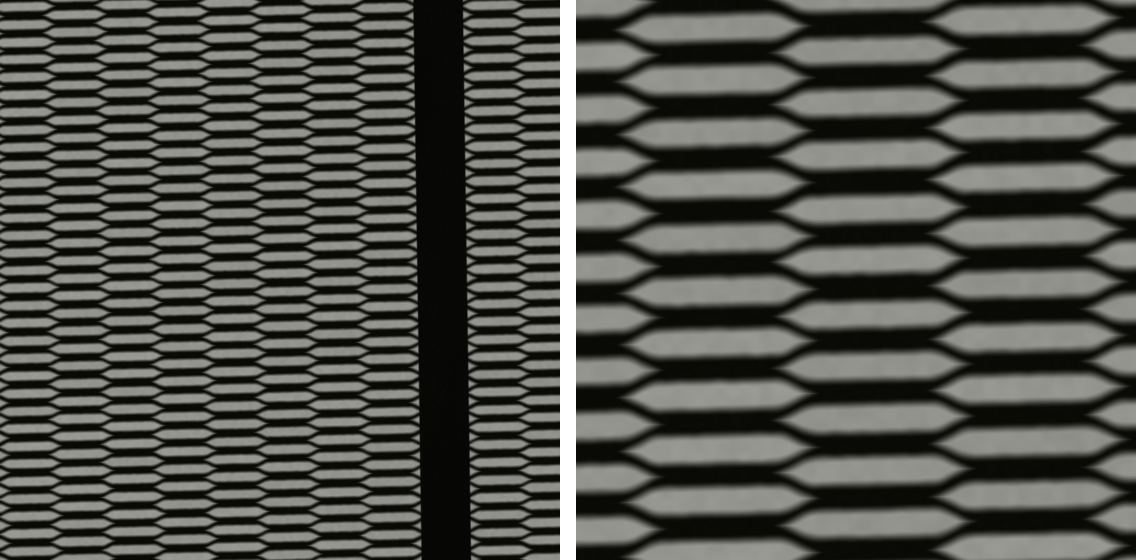
Left, the full canvas; right, a detail of the centre.
A three.js fragment shader for this texture:

```glsl
// Expanded metal mesh: pale flat hexagonal openings in staggered columns,
// split by a dark upright bar. Each opening is a soft distance function on a
// slightly sheared lattice, with small hashed changes of size, place and tone.

#define PITCH vec2(0.0922, 0.03138)   // column and row spacing
#define ORIGIN vec2(-0.0052, 0.427)   // first column edge, row phase
#define HALF_SIZE vec2(0.0547, 0.0081) // half length and half height of an opening
#define TAPER 0.5                     // slope of the pointed ends
#define SOFT 0.0036                   // half width of the blurred edges
#define LEAN 0.0148                   // sideways drift of columns
#define TILT 0.022                    // rise of rows to the right
#define BAR vec2(0.738, 0.8265)       // left and right edge of the bar
#define PANEL_SHIFT 0.0085            // offset of the mesh right of the bar
#define WEAR 0.0006                   // irregularity of the openings

varying vec2 vUv;

float hash(vec2 p) {
  vec3 q = fract(vec3(p.xyx) * 0.1031);
  q += dot(q, q.yzx + 33.33);
  return fract((q.x + q.y) * q.z);
}

float noise(vec2 p) {
  vec2 i = floor(p);
  vec2 f = fract(p);
  f = f * f * (3.0 - 2.0 * f);
  return mix(mix(hash(i), hash(i + vec2(1.0, 0.0)), f.x),
             mix(hash(i + vec2(0.0, 1.0)), hash(i + 1.0), f.x), f.y);
}

float smoothMax(float a, float b, float k) {
  float h = max(k - abs(a - b), 0.0) / k;
  return max(a, b) + h * h * k * 0.25;
}

// Signed distance to a flat hexagon with pointed left and right ends
float hexagon(vec2 p, vec2 halfSize) {
  p = abs(p);
  float ends = (p.y - TAPER * (halfSize.x - p.x)) / sqrt(1.0 + TAPER * TAPER);
  return smoothMax(p.y - halfSize.y, ends, 0.0025);
}

// Coverage in x, tone of the opening in y
vec2 opening(vec2 p, float column) {
  float row = p.y / PITCH.y - ORIGIN.y - 0.5 * mod(column, 2.0) + 0.5;
  vec2 id = vec2(column, floor(row)) + 20.0;
  vec2 local = vec2(p.x - (column + 0.5) * PITCH.x, (fract(row) - 0.5) * PITCH.y);
  vec2 jitter = vec2(hash(id), hash(id + 71.0)) - 0.5;
  vec2 halfSize = HALF_SIZE + WEAR * (hash(id + 37.0) - 0.5);
  float edge = hexagon(local - WEAR * 2.0 * jitter, halfSize);
  edge += WEAR * (noise(p * 130.0) - 0.5);
  return vec2(1.0 - smoothstep(-SOFT, SOFT, edge), hash(id + 113.0));
}

void main() {
  // Sheared coordinates, with y measured downwards
  float down = 1.0 - vUv.y;
  float x = vUv.x - LEAN * down;
  vec2 p = vec2(x - ORIGIN.x, down + TILT * vUv.x);
  p.x -= PANEL_SHIFT * step(0.5 * (BAR.x + BAR.y), x);

  // Openings of this column and the tips of its neighbours
  float column = floor(p.x / PITCH.x);
  float cover = 0.0;
  float tone = 0.0;
  for (int i = -1; i <= 1; i++) {
    vec2 cell = opening(p, column + float(i));
    cover += cell.x;
    tone += cell.x * cell.y;
  }
  tone /= max(cover, 0.001);
  cover = min(cover, 1.0);

  // Pale backing with mottling, seen through dark metal
  vec3 metal = vec3(0.036, 0.036, 0.022);
  vec3 backing = vec3(0.585, 0.588, 0.563);
  backing *= 0.985 + 0.04 * (tone - 0.5) + 0.05 * (noise(vUv * 150.0) - 0.5);
  backing *= 1.02 - 0.03 * vUv.x;
  vec3 color = mix(metal, backing, cover);

  // Dark upright bar
  float bar = smoothstep(BAR.x - 0.002, BAR.x + 0.002, x)
            * (1.0 - smoothstep(BAR.y - 0.002, BAR.y + 0.002, x));
  vec3 barColor = vec3(0.026, 0.026, 0.018) + 0.008 * (noise(vUv * 6.0) - 0.5);
  color = mix(color, barColor, bar);

  // Fine grain
  color += 0.008 * (noise(vUv * 300.0) - 0.5);
  gl_FragColor = vec4(color, 1.0);
}
```
